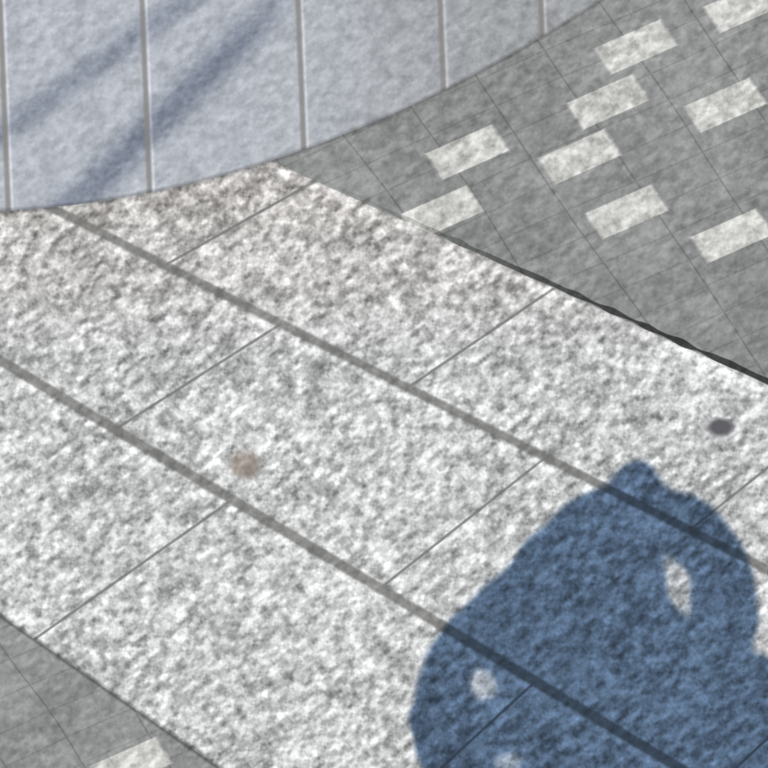
Give the GLSL for this texture, as a WebGL 1 fragment shader.

```glsl
precision highp float;
// Sunlit granite steps between a curved panel wall and dark paving, with a
// rounded blue shadow. Straight lines and a parabola divide the surfaces;
// loops place joints and pale blocks, and value noise makes the stone grain.
uniform vec2 u_resolution;

float hash(vec2 p) {
  vec3 q = fract(vec3(p.xyx) * 0.1031);
  q += dot(q, q.yzx + 33.33);
  return fract((q.x + q.y) * q.z);
}

float noise(vec2 p) {
  vec2 i = floor(p), f = fract(p);
  f = f * f * (3.0 - 2.0 * f);
  return mix(mix(hash(i), hash(i + vec2(1.0, 0.0)), f.x),
             mix(hash(i + vec2(0.0, 1.0)), hash(i + 1.0), f.x), f.y);
}

// Centred stone grain, slightly stretched along a diagonal.
float grain(vec2 p) {
  vec2 q = vec2(0.8 * p.x + 0.6 * p.y, 0.8 * p.y - 0.6 * p.x) + 3.0;
  return 0.45 * noise(q * vec2(75.0, 125.0)) + 0.35 * noise(q * vec2(150.0, 210.0))
       + 0.2 * noise(q * 330.0) - 0.5;
}

// A line is vec2(intercept, slope); the distance is positive above it.
float lineDist(vec2 p, vec2 line) {
  return (p.y - line.x - line.y * p.x) / sqrt(1.0 + line.y * line.y);
}

float inside(float d, float soft) { return 1.0 - smoothstep(-soft, soft, d); }

float band(float d, float halfWidth, float soft) {
  return inside(abs(d) - halfWidth, soft);
}

float smoothUnion(float a, float b, float k) {
  float h = max(k - abs(a - b), 0.0) / k;
  return min(a, b) - h * h * k * 0.25;
}

float spot(vec2 p, vec2 centre, vec2 radius) {
  return 1.0 - smoothstep(0.55, 1.25, length((p - centre) / radius));
}

// Cross joints rising from a lower line, spread quadratically along it.
float crossJoints(vec2 p, vec2 lower, vec3 spacing, vec2 slope, float soft) {
  float ink = 0.0;
  for (int i = 0; i < 3; i++) {
    float k = float(i);
    float x = dot(spacing, vec3(1.0, k, k * k));
    float m = slope.x + k * slope.y;
    ink = max(ink, band(lineDist(p, vec2(lower.x + (lower.y - m) * x, m)), 0.0017, soft));
  }
  return ink;
}

// Slanted block axes: a paving block spans -1 to 1 on each.
vec2 blockSpace(vec2 q) {
  vec2 u = vec2(0.043, 0.019), v = vec2(0.0115, -0.017);
  return vec2(q.x * v.y - q.y * v.x, u.x * q.y - u.y * q.x) / (u.x * v.y - u.y * v.x);
}

float blockRun(vec2 p, vec2 start, vec2 stride, float count, float soft) {
  float cover = 0.0;
  for (int i = 0; i < 3; i++) {
    vec2 b = abs(blockSpace(p - start - stride * float(i)));
    float block = inside((max(b.x, b.y) - 1.0) * 0.018, soft);
    cover = max(cover, block * step(float(i) + 0.5, count));
  }
  return cover;
}

vec3 wallColor(vec2 p, float g, float soft) {
  vec3 col = mix(vec3(0.71, 0.73, 0.76), vec3(0.62, 0.63, 0.64), smoothstep(0.3, 0.72, p.x));
  float shade = exp(-pow(lineDist(p, vec2(0.644, 0.96)) / 0.022, 2.0));
  shade += 0.75 * exp(-pow(lineDist(p, vec2(0.825, 0.72)) / 0.017, 2.0));
  col *= 1.0 - vec3(0.29, 0.27, 0.22) * shade * (1.0 - smoothstep(0.3, 0.42, p.x));
  col += 0.22 * g;
  for (int i = 0; i < 5; i++) {
    float k = float(i);
    float x = k * (0.164 + k * (0.027 - 0.006 * k)) + (1.0 - p.y) * 0.04;
    col = mix(col, vec3(0.53, 0.52, 0.51), 0.75 * band(p.x - x, 0.0035, soft * 2.0));
    col += 0.13 * band(p.x - x - 0.005, 0.0018, soft * 2.0);
  }
  return col;
}

vec3 paverColor(vec2 p, float g, float soft) {
  vec3 col = vec3(0.565, 0.57, 0.57) + 0.25 * g + 0.07 * (noise(p * 13.0) - 0.5);
  vec2 bend = vec2(0.012 * noise(p * 7.0), 0.0);
  vec2 cell = abs(fract(blockSpace(p + bend - vec2(0.755, 0.796)) * 0.5) - 0.5);
  float joint = max(band(cell.x * 0.08, 0.001, soft), 0.6 * band(cell.y * 0.04, 0.001, soft));
  col *= 1.0 - 0.16 * joint;
  float pale = blockRun(p, vec2(0.755, 0.796), vec2(0.0365, 0.0715), 3.0, soft);
  pale = max(pale, blockRun(p, vec2(0.576, 0.723), vec2(0.0325, 0.079), 2.0, soft));
  pale = max(pale, blockRun(p, vec2(0.816, 0.724), vec2(0.137, -0.031), 2.0, soft));
  pale = max(pale, blockRun(p, vec2(0.944, 0.863), vec2(0.026, 0.13), 2.0, soft));
  pale = max(pale, blockRun(p, vec2(0.17, 0.004), vec2(0.0), 1.0, soft));
  return mix(col, vec3(0.8, 0.8, 0.785) + 0.45 * g, pale);
}

vec3 slabColor(vec2 p, float g, vec2 upper, vec2 lower, vec2 foot, float soft) {
  float a = lineDist(p, upper), b = lineDist(p, lower);
  vec3 col = mix(vec3(0.765, 0.77, 0.77), vec3(0.73, 0.72, 0.71), smoothstep(0.5, 0.75, p.y));
  col += 0.75 * g + 0.06 * (noise(p * 9.0) - 0.5);
  col = mix(col, vec3(0.52, 0.46, 0.41), 0.6 * spot(p, vec2(0.319, 0.395), vec2(0.022, 0.019)));
  col = mix(col, vec3(0.38, 0.38, 0.4), spot(p, vec2(0.938, 0.444), vec2(0.018, 0.012)));
  float top = crossJoints(p, upper, vec3(0.215, 0.2905, 0.0255), vec2(0.56, 0.12), soft);
  float middle = crossJoints(p, lower, vec3(0.15, 0.3, 0.045), vec2(0.636, 0.155), soft);
  float bottom = crossJoints(p, foot, vec3(0.045, 0.405, 0.0), vec2(0.706, 0.21), soft);
  float thin = a > 0.0 ? top : (b > 0.0 ? middle : bottom);
  col = mix(col, vec3(0.47), 0.8 * thin);
  float groove = max(band(a, 0.0055, soft * 2.0), band(b, 0.0065, soft * 2.0));
  col += 0.07 * max(band(a + 0.011, 0.003, 0.003), band(b + 0.012, 0.003, 0.003));
  return mix(col, vec3(0.5, 0.5, 0.49) + 0.2 * g, 0.9 * groove);
}

float shadowMask(vec2 p) {
  vec2 q = p + 0.008 * (vec2(noise(p * 32.0), noise(p * 32.0 + 19.0)) - 0.5);
  float d = smoothUnion(length(q - vec2(0.827, 0.212)) - 0.16,
                        length(q - vec2(0.729, 0.0625)) - 0.193, 0.07);
  d = smoothUnion(d, length(q - vec2(0.964, -0.003)) - 0.15, 0.03);
  d = smoothUnion(d, length(q - vec2(0.829, 0.378)) - 0.024, 0.03);
  float gaps = spot(q, vec2(0.883 - 0.25 * (q.y - 0.238), 0.238), vec2(0.017, 0.042));
  gaps = max(gaps, 0.75 * spot(q, vec2(0.629, 0.107), vec2(0.017, 0.02)));
  gaps = max(gaps, 0.5 * spot(q, vec2(0.664, 0.005), vec2(0.018, 0.014)));
  return inside(d, 0.006) * (1.0 - 0.85 * gaps);
}

void main() {
  vec2 p = gl_FragCoord.xy / u_resolution;
  float soft = max(1.0 / u_resolution.y, 0.0012);
  float g = grain(p);
  vec2 ledge = vec2(0.949, -0.45), upper = vec2(0.7634, -0.505);
  vec2 lower = vec2(0.531, -0.6), foot = vec2(0.199, -0.695);

  // Paving, then the granite steps, then the wall.
  float rim = lineDist(p, ledge), toe = lineDist(p, foot);
  float wall = p.y - (0.725 + 0.05 * p.x + 0.385 * p.x * p.x);
  vec3 col = paverColor(p, g, soft);
  vec3 slab = slabColor(p, g, upper, lower, foot, soft);
  slab += 0.09 * band(rim + 0.008, 0.005, 0.003);
  col = mix(col, slab, inside(max(rim, -toe), soft));
  float crack = band(rim - 0.004, 0.0005 + 0.005 * noise(p * 45.0), soft);
  col *= 1.0 - 0.55 * crack * smoothstep(0.36, 0.85, p.x);
  col *= 1.0 - 0.3 * band(toe, 0.003, soft * 2.0);
  col = mix(col, wallColor(p, g, soft), inside(-wall, soft));
  col *= 1.0 - 0.2 * band(wall, 0.003, 0.003);

  // Sky-tinted cast shadow.
  col *= mix(vec3(1.0), vec3(0.42, 0.515, 0.635), shadowMask(p));
  gl_FragColor = vec4(clamp(col, 0.0, 1.0), 1.0);
}
```
